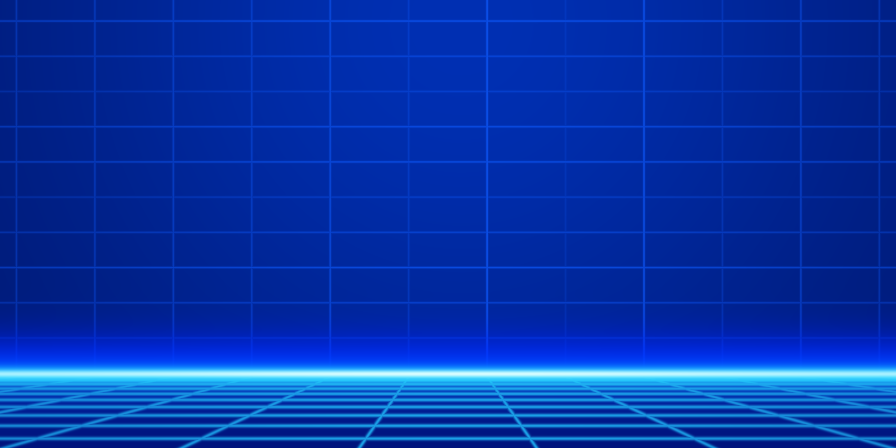
A Shadertoy shader for this background:

```glsl
// A blue gridded wall meets a perspective floor at a glowing cyan horizon.
// Both grids are repeated soft lines; the floor repeats in inverse depth.
// Lengths are in canvas heights, with x measured from the centre.

const float HORIZON = 0.1654;
const vec2 WALL_CELL = vec2(0.1751, 0.0786);
const vec2 WALL_ORIGIN = vec2(0.0873, 0.9530);
const float WALL_LINE = 0.0023;

const float VANISH_Y = 0.285;       // where the floor rays converge
const float RAY_SPACING = 1.389;    // ray gap per unit below VANISH_Y
const float ROW_SPACING = 0.4608;   // row gap in inverse depth
const float ROW_ORIGIN = 3.787;
const float FLOOR_LINE = 0.0042;

const vec3 WALL_EDGE = vec3(0.0, 0.09, 0.43);
const vec3 WALL_LIGHT = vec3(0.0, 0.185, 0.70);
const vec3 WALL_INK = vec3(0.05, 0.34, 0.97);
const vec3 FLOOR_DARK = vec3(0.0, 0.07, 0.47);
const vec3 FLOOR_BLUE = vec3(0.0, 0.25, 0.95);
const vec3 FLOOR_INK = vec3(0.11, 0.66, 0.93);
const vec3 GLOW_BLUE = vec3(0.0, 0.08, 1.0);
const vec3 GLOW_AZURE = vec3(0.0, 0.52, 1.0);
const vec3 GLOW_CYAN = vec3(0.15, 0.83, 1.0);
const vec3 GLOW_WHITE = vec3(0.88, 1.0, 1.0);

float bell(float d, float width) {
    return exp(-d * d / (width * width));
}

// Soft line that never gets thinner than a pixel
float softLine(float d, float width) {
    return bell(d, max(width, 0.7 / iResolution.y));
}

// Signed offset to the nearest whole number
float toNearest(float v) {
    return v - floor(v + 0.5);
}

vec3 wallColor(vec2 p) {
    // Broad light falling from the top centre
    vec2 q = (p - vec2(0.03, 0.95)) / vec2(0.95, 0.98);
    vec3 color = mix(WALL_EDGE, WALL_LIGHT, exp(-dot(q, q)));

    // Grid with slight differences in strength from line to line
    vec2 cell = (p - WALL_ORIGIN) / WALL_CELL;
    vec2 index = floor(cell + 0.5);
    float columnGain = 0.55 + 0.35 * cos(3.14159 * index.x) * bell(p.x - 0.25, 0.5);
    float rowGain = 0.55 + 0.18 * cos(1.8 * (index.y + 7.0));
    float columns = columnGain * softLine(toNearest(cell.x) * WALL_CELL.x, WALL_LINE);
    float rows = rowGain * softLine(toNearest(cell.y) * WALL_CELL.y, WALL_LINE);
    float strength = mix(0.6, 1.0, bell(p.x - 0.08, 0.75));
    color = mix(color, WALL_INK, max(columns, rows) * strength);

    // Light rising from the horizon
    float height = max(p.y - HORIZON, 0.0);
    color = mix(color, GLOW_BLUE, 0.95 * bell(height, 0.083));
    return mix(color, GLOW_AZURE, exp(-height / 0.028));
}

vec3 floorColor(vec2 p) {
    float drop = max(HORIZON - p.y, 0.0);
    float depth = max(VANISH_Y - p.y, 0.01);
    vec3 color = mix(FLOOR_DARK, FLOOR_BLUE, exp(-drop / 0.05));

    // Rays, with distance taken at right angles to each slope
    float slope = p.x / depth;
    float rayOffset = toNearest(slope / RAY_SPACING + 0.5) * RAY_SPACING * depth;
    float rays = softLine(rayOffset / sqrt(1.0 + slope * slope), FLOOR_LINE);

    // Rows crowd together toward the horizon
    float rowOffset = toNearest((1.0 / depth - ROW_ORIGIN) / ROW_SPACING);
    float rows = softLine(rowOffset * ROW_SPACING * depth * depth, FLOOR_LINE);
    float strength = mix(0.72, 0.95, bell(p.x, 0.8));
    color = mix(color, FLOOR_INK, max(rays, rows) * strength);

    return mix(color, GLOW_CYAN, bell(drop, 0.021));
}

void mainImage(out vec4 fragColor, in vec2 fragCoord) {
    vec2 p = fragCoord / iResolution.y;
    p.x -= 0.5 * iResolution.x / iResolution.y;

    float pixel = 1.0 / iResolution.y;
    float above = smoothstep(-pixel, pixel, p.y - HORIZON);
    vec3 color = mix(floorColor(p), wallColor(p), above);

    // Bright core of the horizon
    float d = p.y - HORIZON;
    color = mix(color, GLOW_CYAN, 0.9 * bell(d, 0.015));
    color = mix(color, GLOW_WHITE, bell(d, 0.0075) * mix(0.65, 0.95, bell(p.x, 0.7)));

    fragColor = vec4(color, 1.0);
}
```
